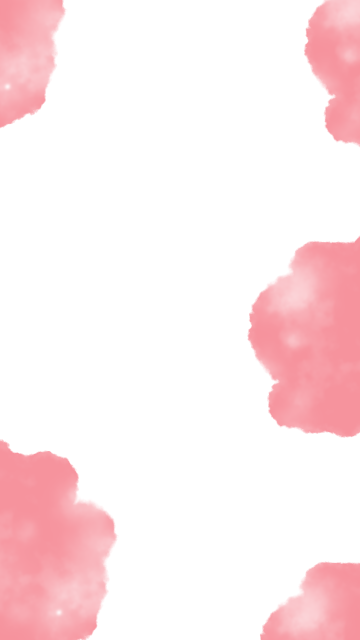
A WebGL 1 fragment shader for this background:

```glsl
precision highp float;
// Soft pink watercolour blots around the border of a white sheet.
// Two blot forms, each a smooth union of discs with a noisy rim, are repeated
// at several anchors; pale gaussian washes thin the pigment inside them.

#define PIGMENT vec3(0.965, 0.575, 0.615)
#define PAPER vec3(1.0)
#define RIM_WOBBLE 1.5      // raggedness of the outline
#define WASH_WARP 5.0       // distortion of the pale washes
#define JOIN 1.0            // smoothing between the discs
#define RIM_SOFT 0.35       // edge width of dense paint
#define WASH_SOFT 3.0       // extra edge width where paint is thin
#define GRAIN 0.13          // cloudiness of the pigment

uniform vec2 u_resolution;

float hash(vec2 p) {
  return fract(sin(dot(p, vec2(127.1, 311.7))) * 43758.5453);
}

float noise(vec2 p) {
  vec2 i = floor(p), f = fract(p);
  f = f * f * (3.0 - 2.0 * f);
  return mix(mix(hash(i), hash(i + vec2(1.0, 0.0)), f.x),
             mix(hash(i + vec2(0.0, 1.0)), hash(i + vec2(1.0)), f.x), f.y);
}

float fbm(vec2 p) {
  float sum = 0.0, amp = 0.5;
  for (int i = 0; i < 4; i++) {
    sum += amp * noise(p);
    p = mat2(1.6, 1.2, -1.2, 1.6) * p + 7.3;
    amp *= 0.5;
  }
  return sum / 0.9375;
}

vec2 warp(vec2 p, float scale) {
  return vec2(fbm(p * scale + 11.0), fbm(p * scale + 47.0)) - 0.5;
}

// Smoothly adds a disc to the distance d
float join(float d, vec2 p, vec2 centre, float radius) {
  float e = length(p - centre) - radius;
  float h = max(JOIN - abs(d - e), 0.0) / JOIN;
  return min(d, e) - h * h * JOIN * 0.25;
}

// Gaussian patch of thinned paint
float wash(vec2 p, vec2 centre, float radius, float strength) {
  vec2 q = (p - centre) / radius;
  return strength * exp(-dot(q, q));
}

// Paint density from outline distance and thinning
float paint(vec2 p, float d, float thin) {
  float cloud = fbm(p * 0.13 + 3.0);
  thin *= 0.55 + 0.9 * cloud;
  float rim = 0.16 * smoothstep(-2.5, 0.0, d) * smoothstep(0.3, 0.7, fbm(p * 0.3));
  float soft = RIM_SOFT + WASH_SOFT * thin;
  float cover = 1.0 - smoothstep(-soft, RIM_SOFT, d);
  float density = 1.0 - thin - rim - GRAIN * smoothstep(0.45, 0.75, cloud);
  return cover * clamp(density, 0.12, 1.0);
}

// Form with a lobed left side and a pale upper shoulder
float rightBlot(vec2 p) {
  vec2 q = p + RIM_WOBBLE * (warp(p, 0.22) + warp(p, 0.6));
  float d = length(q - vec2(3.5, -1.2)) - 24.3;
  d = join(d, q, vec2(-9.3, 2.3), 17.4);
  d = join(d, q, vec2(-6.9, 17.8), 9.0);
  d = join(d, q, vec2(-1.6, 17.4), 9.3);
  d = join(d, q, vec2(9.3, 20.8), 8.8);
  d = join(d, q, vec2(-14.4, -18.3), 7.2);
  d = join(d, q, vec2(-8.1, -17.1), 9.3);
  d = join(d, q, vec2(-0.7, -17.4), 10.2);
  vec2 w = p + WASH_WARP * warp(p, 0.16);
  float thin = wash(w, vec2(-16.0, 14.2), 6.5, 0.6) + wash(w, vec2(-8.5, 14.5), 5.0, 0.28)
    + wash(w, vec2(-22.0, -8.5), 4.5, 0.28) + wash(w, vec2(-15.0, -22.0), 5.0, 0.2)
    + wash(w, vec2(-13.5, -1.0), 2.2, 0.25);
  return paint(p, d, thin);
}

// Form with a bulging right side and broad pale washes along it
float leftBlot(vec2 p) {
  vec2 q = p + RIM_WOBBLE * (warp(p, 0.22) + warp(p, 0.6));
  float d = length(q - vec2(0.0, -6.9)) - 23.1;
  d = join(d, q, vec2(-4.6, 4.6), 20.8);
  d = join(d, q, vec2(16.2, 4.6), 9.4);
  d = join(d, q, vec2(5.8, 17.8), 9.2);
  d = join(d, q, vec2(-3.5, 18.5), 8.8);
  d = join(d, q, vec2(-10.4, 22.0), 9.2);
  d = join(d, q, vec2(13.9, -19.0), 6.2);
  vec2 w = p + WASH_WARP * warp(p, 0.16);
  float thin = wash(w, vec2(20.5, 2.3), 7.0, 0.38) + wash(w, vec2(20.0, 12.7), 4.0, 0.5)
    + wash(w, vec2(12.5, 13.0), 4.5, 0.3) + wash(w, vec2(10.4, -17.0), 7.0, 0.36)
    + wash(w, vec2(18.0, -9.0), 6.5, 0.32) + wash(w, vec2(0.0, 6.0), 3.0, 0.22)
    + wash(w, vec2(-5.0, -7.0), 9.0, 0.12) + wash(w, vec2(-1.0, -17.0), 3.0, 0.22)
    + wash(p, vec2(9.5, -17.4), 0.8, 0.5);
  return paint(p, d, thin);
}

void main() {
  // Hundredths of the sheet width, on a 9:16 sheet
  vec2 p = gl_FragCoord.xy / u_resolution * vec2(100.0, 177.8);

  float ink = rightBlot(p - vec2(96.1, 84.0));
  ink = max(ink, rightBlot(p - vec2(99.1, -5.1)));
  ink = max(ink, rightBlot(p - vec2(111.8, 163.2)));
  ink = max(ink, leftBlot(p - vec2(6.9, 25.0)));
  ink = max(ink, leftBlot(p - vec2(-7.4, 171.1)));

  gl_FragColor = vec4(mix(PAPER, PIGMENT, ink), 1.0);
}
```
